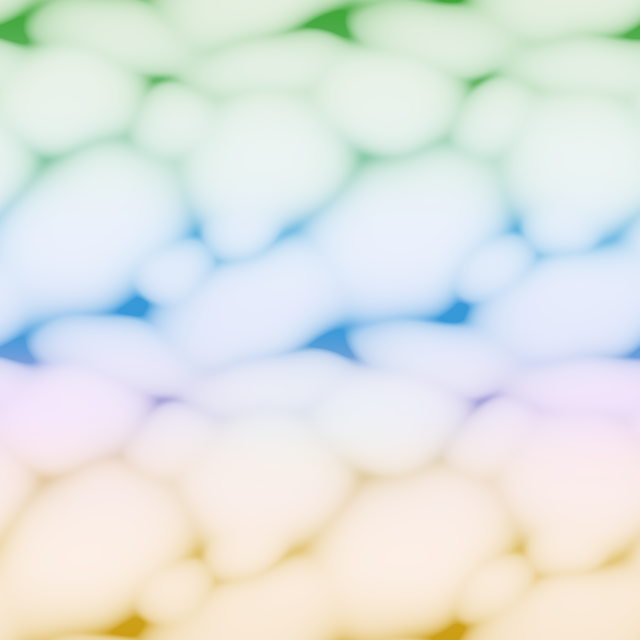
A WebGL 2 fragment shader for this background:

```glsl
#version 300 es
precision highp float;

uniform vec2 u_resolution;
out vec4 fragColor;

const float TAU = 6.2831853;
const float TILE = 0.5;            // pebble pattern repeat
const float BLEND = 9.0;           // sharpness of the joins between pebbles
const float SHADE_FALLOFF = 3.1;   // how fast shade fades up a pebble
const float SHADE_DEPTH = 0.34;    // depth below the rim of full shade
const float PEAK_SCALE = 11.0;     // small pebbles stay lower than large ones
const float WARP = 0.006;          // outline irregularity
const float TINT_HEIGHT = 0.35;
const float TINT_WIDTH = 0.09;
const vec3 EDGE_TINT = vec3(0.018, -0.02, 0.012);

// Pebbles of one tile: centre, radii
const int PEBBLES = 9;
const vec4 PEBBLE[PEBBLES] = vec4[](
    vec4(0.137, 0.639, 0.170, 0.115), vec4(0.410, 0.753, 0.137, 0.117),
    vec4(0.385, 0.655, 0.068, 0.055), vec4(0.280, 0.811, 0.080, 0.055),
    vec4(0.404, 0.523, 0.180, 0.080), vec4(0.189, 0.443, 0.135, 0.052),
    vec4(0.430, 0.395, 0.140, 0.050), vec4(0.276, 0.577, 0.065, 0.050),
    vec4(0.104, 0.349, 0.125, 0.085));
const float TILT[PEBBLES] = float[](0.55, 0.3, 0.6, 0.4, 0.35, -0.2, 0.0, 0.4, 0.1);

// Vertical colour ramps, bottom to top
const int STOPS = 9;
const vec3 LIGHT[STOPS] = vec3[](
    vec3(0.98, 0.92, 0.85), vec3(0.99, 0.94, 0.91), vec3(0.98, 0.935, 0.93),
    vec3(0.95, 0.93, 0.98), vec3(0.92, 0.93, 0.99), vec3(0.93, 0.95, 0.99),
    vec3(0.93, 0.96, 0.955), vec3(0.925, 0.955, 0.925), vec3(0.915, 0.945, 0.90));
const vec3 DEEP[STOPS] = vec3[](
    vec3(0.80, 0.62, 0.08), vec3(0.83, 0.68, 0.22), vec3(0.85, 0.74, 0.52),
    vec3(0.68, 0.66, 0.86), vec3(0.22, 0.60, 0.85), vec3(0.20, 0.62, 0.84),
    vec3(0.38, 0.72, 0.55), vec3(0.40, 0.72, 0.42), vec3(0.25, 0.65, 0.22));

vec3 ramp(vec3 colours[STOPS], float t) {
    float s = clamp(t, 0.0, 1.0) * float(STOPS - 1);
    int i = min(int(s), STOPS - 2);
    return mix(colours[i], colours[i + 1], smoothstep(0.0, 1.0, s - float(i)));
}

// Layered sines bend the outlines
vec2 warp(vec2 p) {
    return p + WARP * (sin(p.yx * vec2(23.0, 19.0) + vec2(0.4, 1.7))
                     + 0.5 * sin(p.yx * vec2(41.0, 47.0) + p * 13.0));
}

// Dome height: zero at the rim, negative outside
float dome(vec2 p, vec4 pebble, float tilt) {
    vec2 d = p - pebble.xy;
    d -= TILE * round(d / TILE);
    float c = cos(tilt), s = sin(tilt);
    vec2 q = vec2(c * d.x + s * d.y, c * d.y - s * d.x) / pebble.zw;
    float h = 1.0 - dot(q, q);
    return h > 0.0 ? h * min(1.0, PEAK_SCALE * pebble.w) : h;
}

// Smooth union of all domes
float relief(vec2 p) {
    float sum = 0.0;
    for (int i = 0; i < PEBBLES; i++) {
        sum += exp(BLEND * dome(p, PEBBLE[i], TILT[i]));
    }
    return log(sum + 1e-6) / BLEND;
}

void main() {
    vec2 uv = gl_FragCoord.xy / u_resolution;
    float height = relief(warp(uv));
    float shade = min(1.0, exp(-SHADE_FALLOFF * (height + SHADE_DEPTH)));
    vec3 colour = mix(ramp(LIGHT, uv.y), ramp(DEEP, uv.y), shade);

    // Pink toward the sides, green toward the middle
    float band = (uv.y - TINT_HEIGHT) / TINT_WIDTH;
    colour += EDGE_TINT * cos(TAU * uv.x) * exp(-band * band);
    fragColor = vec4(clamp(colour, 0.0, 1.0), 1.0);
}
```
